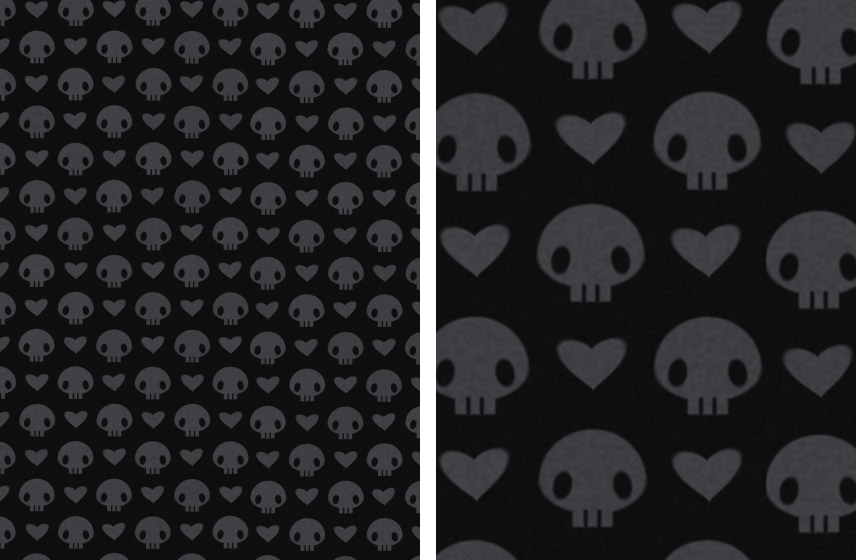
Left, the full canvas; right, a detail of the centre.
A WebGL 2 fragment shader for this pattern:

```glsl
#version 300 es
precision highp float;

uniform vec2 u_resolution;
out vec4 fragColor;

// Layout, measured in row heights
const float ROWS = 15.0;
const float COLUMN_PITCH = 1.039;
const vec2 FIRST_CELL = vec2(0.986, 0.742);
const float SEAM_X = 6.70;
const vec2 SEAM_SHIFT = vec2(0.04, 0.06);

// Skull proportions
const vec2 CRANIUM_TOP = vec2(0.478, 0.456);
const vec2 CRANIUM_LOW = vec2(0.478, 0.300);
const float CRANIUM_Y = -0.02;
const vec2 JAW_CENTER = vec2(0.0, -0.320);
const vec2 JAW_HALF = vec2(0.180, 0.116);
const vec2 EYE_CENTER = vec2(0.268, -0.065);
const vec2 EYE_RADIUS = vec2(0.083, 0.125);
const float EYE_TILT = 0.2;
const float SLIT_X = 0.060;
const float SLIT_TOP = -0.300;
const float SLIT_HALF = 0.018;

// Heart proportions
const float HEART_HALF_WIDTH = 0.306;
const float HEART_HALF_DEPTH = 0.183;
const float HEART_LOBE = 0.188;
const float HEART_Y = -0.045;
const float HEART_TILT = 0.05;

// Finish
const vec3 GROUND = vec3(0.057, 0.057, 0.058);
const vec3 INK = vec3(0.248, 0.245, 0.266);
const float EDGE_SOFTNESS = 0.018;
const float POSITION_JITTER = 0.012;
const float TILT_JITTER = 0.04;
const float TONE_JITTER = 0.008;
const float GRAIN_ROWS = 420.0;
const float GRAIN_GROUND = 0.018;
const float GRAIN_INK = 0.035;

float hash(vec2 p) {
  return fract(sin(dot(p, vec2(127.1, 311.7))) * 43758.5453);
}

float valueNoise(vec2 p) {
  vec2 i = floor(p);
  vec2 f = fract(p);
  f = f * f * (3.0 - 2.0 * f);
  float low = mix(hash(i), hash(i + vec2(1.0, 0.0)), f.x);
  float high = mix(hash(i + vec2(0.0, 1.0)), hash(i + 1.0), f.x);
  return mix(low, high, f.y);
}

vec2 rotate(vec2 p, float a) {
  float c = cos(a), s = sin(a);
  return vec2(c * p.x - s * p.y, s * p.x + c * p.y);
}

float ellipse(vec2 p, vec2 r) {
  return (length(p / r) - 1.0) * min(r.x, r.y);
}

float roundBox(vec2 p, vec2 halfSize, float radius) {
  vec2 q = abs(p) - halfSize + radius;
  return length(max(q, 0.0)) + min(max(q.x, q.y), 0.0) - radius;
}

float skull(vec2 p) {
  p.x = abs(p.x);
  vec2 c = p - vec2(0.0, CRANIUM_Y);
  float d = ellipse(c, c.y > 0.0 ? CRANIUM_TOP : CRANIUM_LOW);
  d = min(d, roundBox(p - JAW_CENTER, JAW_HALF, 0.02));

  // Cut the eye sockets and the gaps between the teeth
  float eye = ellipse(rotate(p - EYE_CENTER, -EYE_TILT), EYE_RADIUS);
  vec2 s = vec2(p.x - SLIT_X, max(p.y - SLIT_TOP, 0.0));
  float slit = length(s) - SLIT_HALF;
  return max(d, -min(eye, slit));
}

float heart(vec2 p) {
  p.y -= HEART_Y;
  float x = abs(p.x) / HEART_HALF_WIDTH;
  float y = (p.y - HEART_LOBE * pow(x, 0.75)) / HEART_HALF_DEPTH;
  return (length(vec2(x, y)) - 1.0) * HEART_HALF_DEPTH;
}

void main() {
  vec2 canvas = gl_FragCoord.xy / u_resolution.y;
  vec2 p = canvas * ROWS;
  float pixel = ROWS / u_resolution.y;

  // Right-hand panel sits slightly out of register
  p += step(SEAM_X, p.x) * SEAM_SHIFT;

  // Checkerboard of cells with small irregularities
  vec2 pitch = vec2(COLUMN_PITCH, 1.0);
  vec2 id = floor((p - FIRST_CELL) / pitch + 0.5);
  vec2 q = p - FIRST_CELL - id * pitch;
  vec2 wobble = vec2(hash(id + 3.1), hash(id + 17.7)) * 2.0 - 1.0;
  q -= wobble * POSITION_JITTER;
  bool isSkull = mod(id.x + id.y, 2.0) > 0.5;
  float d = isSkull ? skull(q) : heart(rotate(q, wobble.x * TILT_JITTER - HEART_TILT));

  // Soft printed edge
  float edge = max(EDGE_SOFTNESS, 0.75 * pixel);
  float ink = 1.0 - smoothstep(-edge, edge, d);
  vec3 color = mix(GROUND, INK + wobble.y * TONE_JITTER, ink);

  // Fabric grain
  float grain = valueNoise(canvas * GRAIN_ROWS) - 0.5;
  color += grain * mix(GRAIN_GROUND, GRAIN_INK, ink);
  fragColor = vec4(color, 1.0);
}
```
